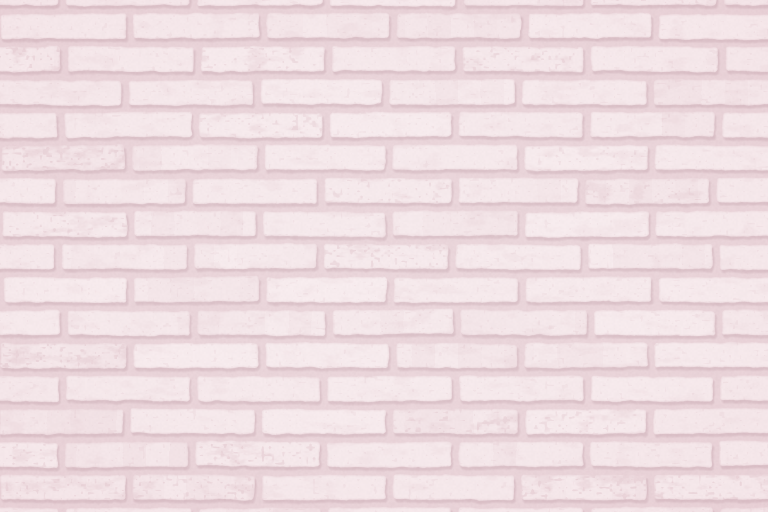
Write a Shadertoy shader that draws this texture.

```glsl
// Whitewashed pink brick wall in running bond: long thin bricks, soft mortar.
// Each brick is a jittered rounded box; the wall distance is sampled again at
// an offset for the cast shadow, and noise adds stains, pits and grain.

// Lengths are fractions of the canvas height.
const vec2 PITCH = vec2(0.2559, 0.0643);
const float JOINT = 0.0150;
const float BRICK_HEIGHT = 0.0480;
const float FIRST_ROW = 0.425;
const vec2 SHADOW_OFFSET = vec2(0.0030, 0.0058);

const vec3 BRICK = vec3(0.968, 0.925, 0.933);
const vec3 STAIN = vec3(0.920, 0.842, 0.860);
const vec3 MORTAR = vec3(0.918, 0.838, 0.857);
const vec3 SHADOW = vec3(0.850, 0.752, 0.778);

struct Brick {
    float dist;   // signed distance to the nearest brick
    vec2 id;      // column and row
    vec2 local;   // position from the brick centre
};

float hash(vec2 p) {
    vec3 q = fract(p.xyx * vec3(0.1031, 0.1030, 0.0973));
    q += dot(q, q.yzx + 33.33);
    return fract((q.x + q.y) * q.z);
}

float noise(vec2 p) {
    vec2 i = floor(p), f = fract(p);
    f = f * f * (3.0 - 2.0 * f);
    return mix(mix(hash(i), hash(i + vec2(1, 0)), f.x),
               mix(hash(i + vec2(0, 1)), hash(i + vec2(1, 1)), f.x), f.y);
}

float fbm(vec2 p) {
    float sum = 0.0, amp = 0.5;
    for (int i = 0; i < 4; i++) {
        sum += amp * noise(p);
        p = p * 2.03 + 17.1;
        amp *= 0.5;
    }
    return sum / 0.9375;
}

float roundBox(vec2 p, vec2 halfSize, float radius) {
    vec2 q = abs(p) - halfSize + radius;
    return length(max(q, 0.0)) + min(max(q.x, q.y), 0.0) - radius;
}

// Horizontal position of the joint to the left of a brick
float jointX(vec2 id) {
    float bond = 0.5 * mod(id.y, 2.0) - 0.03;
    float rowDrift = 0.05 * (hash(vec2(id.y, 7.3)) - 0.5);
    return (id.x + bond + rowDrift + 0.035 * (hash(id + 41.0) - 0.5)) * PITCH.x;
}

// Closest brick among the neighbouring cells; p.y runs downwards
Brick nearestBrick(vec2 p) {
    Brick best = Brick(1.0, vec2(0), vec2(0));
    vec2 cell = floor(p / PITCH - vec2(0.25, FIRST_ROW));
    for (int j = -1; j <= 1; j++)
    for (int i = -1; i <= 1; i++) {
        vec2 id = cell + vec2(i, j);
        float left = jointX(id), right = jointX(id + vec2(1, 0));
        float lift = 0.0025 * (hash(id + 5.0) - 0.5);
        float tilt = 0.020 * (hash(id + 13.0) - 0.5);
        float top = (id.y + FIRST_ROW) * PITCH.y + lift;
        vec2 q = p - vec2(0.5 * (left + right), top + 0.5 * BRICK_HEIGHT);
        q.y += tilt * q.x;
        float d = roundBox(q, 0.5 * vec2(right - left - JOINT, BRICK_HEIGHT), 0.006);
        if (d < best.dist) best = Brick(d, id, q);
    }
    return best;
}

// Painted face: tone, blocky patches, blotches and pits that vary per brick
vec3 brickColor(vec2 p, Brick b) {
    float tone = hash(b.id + 71.0);
    float wear = smoothstep(0.72, 1.0, hash(b.id + 29.0));
    float blockId = floor(b.local.x / 0.045 + hash(b.id));
    float block = step(0.68, hash(b.id + 83.0)) * hash(vec2(blockId, b.id.x + 9.0 * b.id.y));
    float blotch = smoothstep(0.50, 0.80, fbm(p * vec2(28.0, 60.0)));
    float pits = smoothstep(0.80 - 0.16 * wear, 0.95, noise(p * vec2(150.0, 190.0)));
    float amount = 0.12 * tone + 0.28 * block + (0.25 + 0.4 * wear) * blotch;
    amount += (0.35 + 0.45 * wear) * pits;
    return mix(BRICK, STAIN, clamp(amount, 0.0, 1.0));
}

void mainImage(out vec4 fragColor, in vec2 fragCoord) {
    vec2 p = fragCoord / iResolution.y;
    p.y = 1.0 - p.y;

    // Ragged brick outlines
    vec2 ragged = vec2(fbm(p * 45.0), fbm(p * 45.0 + 31.7)) - 0.5;
    vec2 wall = p + 0.0055 * ragged;
    Brick brick = nearestBrick(wall);
    float shade = 1.0 - smoothstep(-0.003, 0.004, nearestBrick(wall - SHADOW_OFFSET).dist);

    // Rough mortar under the cast shadow
    float grain = fbm(p * 130.0) - 0.5;
    vec3 color = mix(MORTAR, SHADOW, clamp(0.85 * shade + 0.7 * grain, 0.0, 1.0));
    color += 0.03 * grain;

    // Brick face with a softly darkened rim
    vec3 face = brickColor(p, brick);
    face = mix(face, STAIN, 0.45 * smoothstep(-0.0045, 0.0, brick.dist));
    float soft = max(0.0013, 0.75 / iResolution.y);
    color = mix(color, face, 1.0 - smoothstep(-soft, soft, brick.dist));

    // Fine grain and a faint pink falloff towards the borders
    color += 0.012 * (noise(p * 280.0) - 0.5);
    vec2 fromCenter = fragCoord / iResolution.xy - 0.5;
    color -= vec3(0.018, 0.045, 0.038) * dot(fromCenter, fromCenter);
    fragColor = vec4(clamp(color, 0.0, 1.0), 1.0);
}
```
